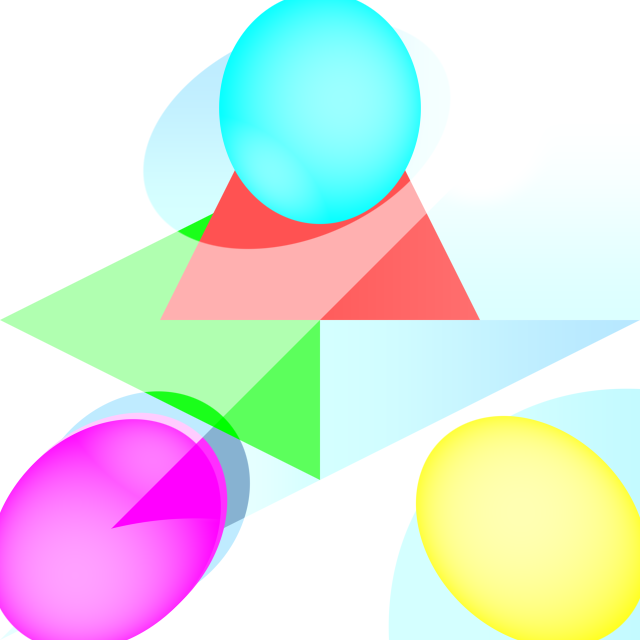
This background is drawn by a WebGL 1 fragment shader. Its source:

```glsl
precision highp float;
// Three glossy spheres and three flat triangles on white, crossed by pale tinted shadows.
uniform vec2 u_resolution;

// Antialiased coverage of a signed distance, positive inside
float fill(float d) {
  float w = 0.7 / u_resolution.y;
  return smoothstep(-w, w, d);
}

// Position in the frame of an ellipse, with length 1 on its rim
vec2 ellipseFrame(vec2 p, vec2 centre, vec2 axis, vec2 radii) {
  vec2 d = p - centre;
  return vec2(dot(d, axis), dot(d, vec2(-axis.y, axis.x))) / radii;
}

float ellipseFill(vec2 q, float radius) {
  return fill((1.0 - length(q)) * radius);
}

// Round highlight that falls off to zero at the radius
float highlight(vec2 p, vec2 centre, float radius) {
  vec2 d = (p - centre) / radius;
  return max(0.0, 1.0 - dot(d, d));
}

// Highlights dimmed toward the rim
float rimmed(float light, vec2 q) {
  return light * (1.0 - 0.55 * pow(min(length(q), 1.0), 8.0));
}

void main() {
  vec2 p = gl_FragCoord.xy / u_resolution.y;
  vec2 rising = vec2(0.7071, 0.7071);
  vec2 falling = vec2(0.7071, -0.7071);

  // Shadow masks: diagonal wedge, and one stretched ellipse per sphere
  float diagonal = fill((p.x - p.y) * 0.707);
  float wedge = diagonal * fill((p.y - 0.5 * p.x) * 0.894);
  float lower = fill(0.5 - p.y);
  float chord = 0.532 * (p.x - 0.224) + 0.713 * (p.y - 0.733);
  float topShadow = fill(5.0 * ((p.x - 0.224) * (p.y - 0.611) - chord * chord));
  float leftShadow = ellipseFill(ellipseFrame(p, vec2(0.221, 0.219), rising, vec2(0.182, 0.156)), 0.16);
  float rightShadow = ellipseFill(ellipseFrame(p, vec2(1.068, -0.068), falling, vec2(0.503, 0.414)), 0.45);

  // White ground with its shadows
  vec3 color = vec3(1.0);
  vec3 haze = mix(vec3(0.86, 1.0, 1.0), vec3(1.0), smoothstep(0.48, 0.83, p.y));
  haze = mix(haze, vec3(1.0), 1.0 - smoothstep(0.08, 0.125, length(p - vec2(0.749, 0.79))));
  color = mix(color, haze, wedge * (1.0 - lower));
  vec3 topTint = mix(vec3(0.75, 0.93, 1.0), vec3(0.84, 1.0, 1.0), 1.0 - smoothstep(0.65, 0.9, p.y));
  topTint = mix(topTint, vec3(0.96, 1.0, 1.0), smoothstep(0.4, 0.7, p.x));
  color = mix(color, topTint, topShadow * (1.0 - diagonal * (1.0 - smoothstep(0.75, 0.9, p.y))));
  vec3 wedgeTint = mix(vec3(0.9, 1.0, 1.0), vec3(0.83, 1.0, 1.0), smoothstep(0.38, 0.52, p.x));
  wedgeTint = mix(wedgeTint, vec3(0.72, 0.91, 1.0), smoothstep(0.5, 1.0, p.x));
  color = mix(color, wedgeTint, wedge * lower);
  color = mix(color, mix(vec3(0.75, 0.92, 1.0), vec3(0.53, 0.7, 0.82), wedge), leftShadow);
  vec3 rightTint = mix(vec3(0.83, 1.0, 1.0), vec3(0.77, 0.98, 1.0), smoothstep(0.75, 1.0, p.x));
  color = mix(color, rightTint, rightShadow);

  // Green triangle pointing left
  float pale = mix(0.69, 0.36, diagonal);
  pale = mix(pale, 0.1 * (1.0 - diagonal), max(leftShadow, topShadow));
  float green = fill(0.5 - p.x) * fill((0.5 * p.x - abs(p.y - 0.5)) * 0.894);
  color = mix(color, vec3(pale, 1.0, pale), green);

  // Red triangle pointing up
  pale = mix(0.69, 0.36 + 0.3 * (p.x - 0.5), diagonal);
  pale = mix(pale, 0.32, topShadow);
  float red = (1.0 - lower) * fill((0.5 * (1.0 - p.y) - abs(p.x - 0.5)) * 0.894);
  color = mix(color, vec3(1.0, pale, pale), red);

  // Cyan sphere
  vec2 q = ellipseFrame(p, vec2(0.5, 0.831), vec2(0.0, 1.0), vec2(0.181, 0.1576));
  float light = max(0.61 * highlight(p, vec2(0.534, 0.844), 0.2),
                    0.56 * highlight(p, vec2(0.41, 0.715), 0.13));
  color = mix(color, vec3(rimmed(light, q), 1.0, 1.0), ellipseFill(q, 0.165));

  // Yellow sphere
  q = ellipseFrame(p, vec2(0.831, 0.169), falling, vec2(0.2018, 0.1576));
  light = 0.7 * highlight(p, vec2(0.814, 0.2), 0.3);
  color = mix(color, vec3(1.0, 1.0, rimmed(light, q)), ellipseFill(q, 0.17));

  // Magenta sphere: pale crescent behind, then the body with a curved shadow
  float bodyShadow = diagonal * fill(p.y - 0.19 + 0.93 * (p.x - 0.305) * (p.x - 0.305));
  q = ellipseFrame(p, vec2(0.174, 0.174), rising, vec2(0.2018, 0.1576));
  color = mix(color, vec3(1.0, mix(0.8, 0.18, diagonal), 1.0), ellipseFill(q, 0.17));
  q = ellipseFrame(p, vec2(0.164, 0.164), rising, vec2(0.2018, 0.1576));
  light = max(0.63 * highlight(p, vec2(0.117, 0.1), 0.24),
              0.5 * highlight(p, vec2(0.247, 0.297), 0.15));
  color = mix(color, vec3(1.0, rimmed(light, q) * (1.0 - bodyShadow), 1.0), ellipseFill(q, 0.17));

  gl_FragColor = vec4(color, 1.0);
}
```
